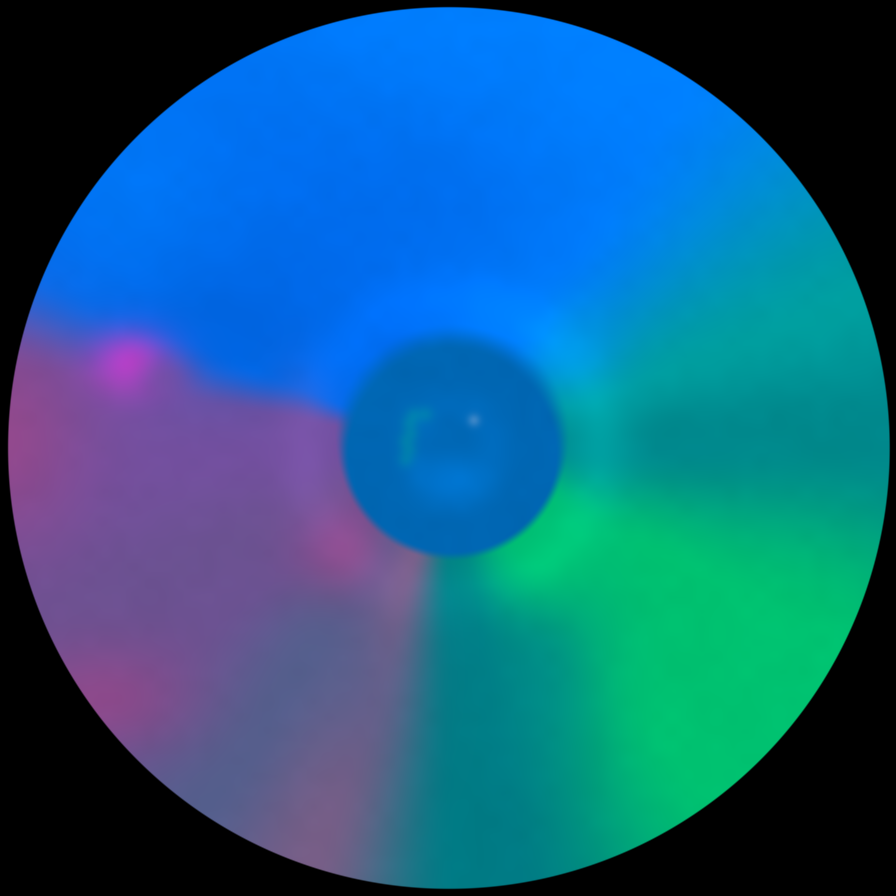
Write a three.js fragment shader that draws this background.

```glsl
// A glossy disc on black: blue above, plum at lower left, green at lower right.
// Colours sweep by angle around the centre, soft glows vary them, and a dark
// blue hub with faint reflections sits in the middle.

varying vec2 vUv;

const vec2 DISC_CENTER = vec2(0.501, 0.5);
const float DISC_RADIUS = 0.492;
const float DISC_EDGE = 0.0012;
const vec2 HUB_CENTER = vec2(0.505, 0.502);
const float HUB_RADIUS = 0.123;
const float HALO_RADIUS = 0.165;
const float HALO_WIDTH = 0.03;
const float HALO_GAIN = 0.07;
const float GRAIN = 0.02;
const int FLECKS = 7;

const vec3 TEAL = vec3(0.0, 0.53, 0.55);
const vec3 SEA = vec3(0.0, 0.62, 0.62);
const vec3 AZURE = vec3(0.0, 0.50, 1.0);
const vec3 COBALT = vec3(0.0, 0.42, 0.93);
const vec3 NAVY = vec3(0.0, 0.37, 0.84);
const vec3 PLUM = vec3(0.45, 0.31, 0.62);
const vec3 MAUVE = vec3(0.42, 0.32, 0.57);
const vec3 ROSE = vec3(0.58, 0.28, 0.54);
const vec3 MAGENTA = vec3(0.80, 0.23, 0.80);
const vec3 SLATE = vec3(0.33, 0.37, 0.55);
const vec3 DUSK = vec3(0.47, 0.37, 0.53);
const vec3 DEEP_TEAL = vec3(0.0, 0.48, 0.52);
const vec3 EMERALD = vec3(0.0, 0.76, 0.44);
const vec3 HUB_BLUE = vec3(0.0, 0.40, 0.70);
const vec3 HUB_LIGHT = vec3(0.0, 0.48, 0.86);
const vec3 GLINT = vec3(0.30, 0.56, 0.80);

float hash(vec2 p) {
  return fract(sin(dot(p, vec2(127.1, 311.7))) * 43758.5453);
}

float noise(vec2 p) {
  vec2 i = floor(p);
  vec2 f = fract(p);
  f = f * f * (3.0 - 2.0 * f);
  float low = mix(hash(i), hash(i + vec2(1.0, 0.0)), f.x);
  float high = mix(hash(i + vec2(0.0, 1.0)), hash(i + 1.0), f.x);
  return mix(low, high, f.y);
}

float bell(float x) {
  return exp(-x * x);
}

// Tints the base colour with a soft elliptical spot.
vec3 glow(vec3 base, vec3 tint, vec2 p, vec2 center, vec2 size, float amount) {
  return mix(base, tint, amount * bell(length((p - center) / size)));
}

// Colour around the disc, by angle in degrees from the right.
vec3 sweep(float angle) {
  vec3 c = mix(TEAL, SEA, smoothstep(3.0, 20.0, angle));
  c = mix(c, AZURE, smoothstep(18.0, 60.0, angle));
  c = mix(c, COBALT, smoothstep(65.0, 120.0, angle));
  c = mix(c, PLUM, smoothstep(157.0, 170.0, angle));
  c = mix(c, MAUVE, smoothstep(180.0, 205.0, angle));
  c = mix(c, SLATE, smoothstep(215.0, 236.0, angle));
  c = mix(c, DUSK, smoothstep(236.0, 252.0, angle));
  c = mix(c, DEEP_TEAL, smoothstep(252.0, 271.0, angle));
  c = mix(c, EMERALD, smoothstep(278.0, 308.0, angle));
  return mix(c, TEAL, smoothstep(332.0, 360.0, angle));
}

// Broad tints on the face, then the smaller ones around the hub.
vec3 addGlows(vec3 c, vec2 p) {
  c = glow(c, AZURE, p, vec2(0.52, 1.0), vec2(0.35, 0.16), 0.8);
  c = glow(c, AZURE, p, vec2(0.14, 0.80), vec2(0.12), 0.5);
  c = glow(c, COBALT, p, vec2(0.50, 0.76), vec2(0.17, 0.13), 0.7);
  c = glow(c, NAVY, p, vec2(0.26, 0.64), vec2(0.12, 0.07), 0.6);
  c = glow(c, ROSE, p, vec2(0.0, 0.51), vec2(0.09, 0.12), 0.9);
  c = glow(c, ROSE, p, vec2(0.11, 0.22), vec2(0.10, 0.06), 0.8);
  c = glow(c, SLATE, p, vec2(0.39, 0.25), vec2(0.07, 0.11), 0.7);
  c = glow(c, TEAL, p, vec2(0.60, 0.26), vec2(0.08, 0.12), 0.7);
  c = glow(c, EMERALD, p, vec2(0.90, 0.30), vec2(0.12), 0.5);
  c = glow(c, MAGENTA, p, vec2(0.147, 0.595), vec2(0.045, 0.037), 0.85);
  c = glow(c, PLUM, p, vec2(0.185, 0.578), vec2(0.032, 0.026), 0.7);
  c = glow(c, ROSE, p, vec2(0.385, 0.385), vec2(0.055), 0.75);
  c = glow(c, PLUM, p, vec2(0.335, 0.50), vec2(0.035, 0.065), 0.7);
  c = glow(c, vec3(0.0, 0.58, 0.90), p, vec2(0.645, 0.61), vec2(0.05), 0.7);
  c = glow(c, SEA, p, vec2(0.67, 0.50), vec2(0.045, 0.07), 0.6);
  return glow(c, EMERALD, p, vec2(0.61, 0.375), vec2(0.075, 0.05), 0.7);
}

// Reflections inside the hub: an uneven ring, flecks on its left and a glint.
vec3 hubColor(vec2 p) {
  vec2 q = p - HUB_CENTER;
  float ring = bell((length(q) - 0.045) / 0.02);
  vec3 c = mix(HUB_BLUE, HUB_LIGHT, 0.25 * ring);
  c = glow(c, HUB_LIGHT, q, vec2(0.0, -0.038), vec2(0.035, 0.028), 0.7);
  for (int i = 0; i < FLECKS; i++) {
    float k = float(i);
    float a = radians(130.0 + 11.0 * k);
    float r = 0.046 + 0.012 * hash(vec2(k, 3.0));
    vec2 place = r * vec2(cos(a), sin(a));
    c = glow(c, SEA, q, place, vec2(0.009), 0.3);
  }
  return glow(c, GLINT, q, vec2(0.024, 0.029), vec2(0.007), 0.75);
}

void main() {
  vec2 q = vUv - DISC_CENTER;
  float angle = mod(degrees(atan(q.y, q.x)) + 360.0, 360.0);
  vec3 color = addGlows(sweep(angle), vUv);

  // Bright halo, then the hub with a softer rim on its upper side.
  vec2 h = vUv - HUB_CENTER;
  float hubDist = length(h);
  color *= 1.0 + HALO_GAIN * bell((hubDist - HALO_RADIUS) / HALO_WIDTH);
  float rim = mix(0.006, 0.016, smoothstep(-0.05, 0.1, h.y));
  float hub = 1.0 - smoothstep(HUB_RADIUS - rim, HUB_RADIUS + rim, hubDist);
  color = mix(color, hubColor(vUv), hub);

  color *= 1.0 + GRAIN * (noise(vUv * 24.0) + noise(vUv * 60.0) - 1.0);
  float disc = 1.0 - smoothstep(-DISC_EDGE, DISC_EDGE, length(q) - DISC_RADIUS);
  gl_FragColor = vec4(color * disc, 1.0);
}
```
